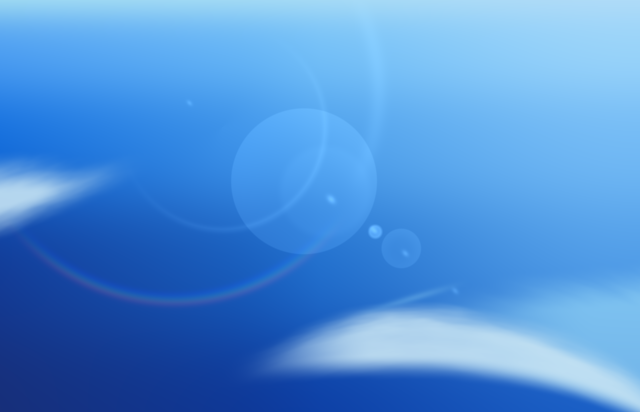
A Shadertoy shader for this background:

```glsl
// Soft blue sky with two wind-drawn clouds and a faint lens flare.
// A blended grid of colours forms the sky; curved bands broken by gradient
// noise form the clouds; circles, arcs and small glints form the flare.

#define CLOUD_COLOR vec3(0.76, 0.88, 0.95)
#define HAZE_COLOR vec3(0.56, 0.82, 0.96)
#define FLARE_COLOR vec3(0.60, 0.82, 1.00)
#define CLOUD_OPACITY 0.92
#define HAZE_OPACITY 0.75
#define FLARE_STRENGTH 1.0
#define FIBER_STRENGTH 0.035
#define RAMP_SHARPNESS 2.6

const int STOPS = 5;

vec2 hashGradient(vec2 cell) {
    vec2 h = vec2(dot(cell, vec2(127.1, 311.7)), dot(cell, vec2(269.5, 183.3)));
    return 2.0 * fract(sin(h) * 43758.5) - 1.0;
}

float gradientNoise(vec2 p) {
    vec2 i = floor(p), f = fract(p);
    vec2 u = f * f * f * (f * (f * 6.0 - 15.0) + 10.0);
    vec2 e = vec2(0.0, 1.0);
    float low = mix(dot(hashGradient(i), f),
                    dot(hashGradient(i + e.yx), f - e.yx), u.x);
    float high = mix(dot(hashGradient(i + e.xy), f - e.xy),
                     dot(hashGradient(i + e.yy), f - e.yy), u.x);
    return mix(low, high, u.y);
}

float fbm(vec2 p) {
    float sum = 0.0, amplitude = 0.6;
    for (int i = 0; i < 4; i++) {
        sum += amplitude * gradientNoise(p);
        p = p * 2.03 + 7.1;
        amplitude *= 0.5;
    }
    return sum;
}

// Smooth blend through evenly spaced colours, t from 0 to 1
vec3 ramp(vec3 stops[STOPS], float t) {
    vec3 sum = vec3(0.0);
    float total = 0.0;
    for (int i = 0; i < STOPS; i++) {
        float d = t * float(STOPS - 1) - float(i);
        float weight = exp(-RAMP_SHARPNESS * d * d);
        sum += weight * stops[i];
        total += weight;
    }
    return sum / total;
}

// Three vertical ramps, listed from top to bottom, blended across
vec3 skyColor(vec2 uv) {
    float t = pow(clamp(1.0 - uv.y, 0.0, 1.0), 0.667);
    vec3 left = ramp(vec3[STOPS](vec3(0.63, 0.86, 0.95), vec3(0.30, 0.62, 0.95),
        vec3(0.07, 0.43, 0.87), vec3(0.07, 0.23, 0.59), vec3(0.09, 0.18, 0.47)), t);
    vec3 middle = ramp(vec3[STOPS](vec3(0.65, 0.86, 0.96), vec3(0.43, 0.74, 0.97),
        vec3(0.28, 0.61, 0.92), vec3(0.10, 0.41, 0.79), vec3(0.04, 0.22, 0.62)), t);
    vec3 right = ramp(vec3[STOPS](vec3(0.69, 0.86, 0.97), vec3(0.60, 0.83, 0.98),
        vec3(0.45, 0.73, 0.96), vec3(0.32, 0.62, 0.91), vec3(0.09, 0.36, 0.77)), t);
    vec3 leftHalf = mix(left, middle, clamp(uv.x * 2.0, 0.0, 1.0));
    return mix(leftHalf, right, smoothstep(0.35, 1.0, uv.x));
}

float leftCloud(vec2 p, float fiber) {
    float base = 0.425 + 0.30 * p.x + 0.38 * p.x * p.x + fiber;
    float body = smoothstep(base - 0.01, base + 0.075, p.y);
    float top = 1.0 - smoothstep(0.53, 0.63, p.y + fiber);
    return body * top * (1.0 - smoothstep(0.08, 0.40, p.x));
}

float rightCloud(vec2 p, float fiber) {
    float dx = p.x - 1.03;
    float base = 0.090 - (dx < 0.0 ? 0.10 : 0.40) * dx * dx + fiber * 0.4;
    float crest = 0.250 - 0.62 * dx * dx + fiber;
    float softness = 0.045 + 0.04 * abs(dx);
    float body = smoothstep(base - 0.015, base + 0.05, p.y);
    float top = 1.0 - smoothstep(crest - softness, crest + 0.02, p.y);
    return body * top * smoothstep(0.52, 0.92, p.x);
}

float rightHaze(vec2 p, float fiber) {
    float base = 0.090 - 0.40 * pow(p.x - 1.03, 2.0);
    float crest = 0.27 + 0.12 * (p.x - 1.0) + fiber;
    float band = smoothstep(base - 0.01, base + 0.05, p.y)
               * (1.0 - smoothstep(crest - 0.07, crest + 0.04, p.y));
    return band * smoothstep(0.92, 1.45, p.x);
}

// Filled circle that is slightly brighter at its rim
float flareDisc(vec2 p, vec2 center, float radius, float edge) {
    float d = length(p - center);
    float inside = 1.0 - smoothstep(radius - edge, radius + edge, d);
    return inside * (0.65 + 0.35 * smoothstep(0.3, 1.0, d / radius));
}

vec3 flare(vec2 p, float edge) {
    float light = 0.10 * flareDisc(p, vec2(0.738, 0.560), 0.177, edge);
    light += 0.035 * flareDisc(p, vec2(0.79, 0.535), 0.11, 0.012);
    light += 0.09 * flareDisc(p, vec2(0.974, 0.397), 0.048, edge);
    light += 0.30 * flareDisc(p, vec2(0.911, 0.4375), 0.016, edge + 0.002);

    // Thin ring, clearest to the lower right
    vec2 q = p - vec2(0.54, 0.692);
    float rim = length(q) - 0.25;
    float facing = smoothstep(-0.5, 0.9, dot(normalize(q + 1e-5), vec2(0.64, -0.77)));
    light += 0.07 * facing * exp(-pow(rim / 0.008, 2.0));
    light += 0.02 * facing * (1.0 - smoothstep(-edge, edge, rim));

    // Wide halo: pale on the right, tinted below
    q = p - vec2(0.423, 0.778);
    rim = length(q) - 0.508;
    vec2 direction = normalize(q + 1e-5);
    light += 0.07 * smoothstep(0.86, 1.0, direction.x) * exp(-pow((rim + 0.012) / 0.02, 2.0));
    vec3 offsets = (vec3(rim) - vec3(0.006, -0.002, -0.012)) / 0.010;
    vec3 rainbow = exp(-offsets * offsets) * vec3(0.13, 0.10, 0.12);
    rainbow *= smoothstep(0.55, 0.95, -direction.y);

    // Glints: position, size, brightness
    vec4 glints[5] = vec4[5](vec4(0.804, 0.516, 0.009, 0.28), vec4(0.460, 0.750, 0.006, 0.16),
        vec4(0.984, 0.385, 0.007, 0.20), vec4(1.105, 0.294, 0.007, 0.16), vec4(0.908, 0.441, 0.008, 0.25));
    for (int i = 0; i < 5; i++) {
        vec2 g = (p - glints[i].xy) / glints[i].z;
        light += glints[i].w * exp(-dot(g, g) - 0.8 * g.x * g.y);
    }
    return light * FLARE_COLOR + rainbow;
}

void mainImage(out vec4 fragColor, in vec2 fragCoord) {
    vec2 uv = fragCoord / iResolution.xy;
    vec2 p = fragCoord / iResolution.y;
    vec3 color = skyColor(uv);

    // Clouds, with fibers that follow their slope
    float bend = p.y + 0.5 * pow(p.x - 1.03, 2.0);
    float fiber = FIBER_STRENGTH * fbm(vec2(p.x * 3.0, bend * 14.0));
    float leftFiber = FIBER_STRENGTH * fbm(vec2(p.x * 4.0, (p.y - 0.35 * p.x) * 12.0));
    color = mix(color, HAZE_COLOR, HAZE_OPACITY * rightHaze(p, fiber));
    float shade = CLOUD_OPACITY * (1.0 + 5.0 * fiber);
    color = mix(color, CLOUD_COLOR, clamp(shade * rightCloud(p, fiber), 0.0, 1.0));
    color = mix(color, CLOUD_COLOR, CLOUD_OPACITY * leftCloud(p, leftFiber));

    // Thin wisp rising from the crest
    float wisp = p.y - (0.238 + 0.29 * (p.x - 0.87));
    float wispFade = smoothstep(0.84, 1.0, p.x) * (1.0 - smoothstep(1.0, 1.15, p.x));
    color = mix(color, HAZE_COLOR, 0.3 * wispFade * exp(-pow(wisp / 0.009, 2.0)));

    color += FLARE_STRENGTH * flare(p, 1.0 / iResolution.y) * (1.0 - 0.6 * color);
    fragColor = vec4(clamp(color, 0.0, 1.0), 1.0);
}
```
